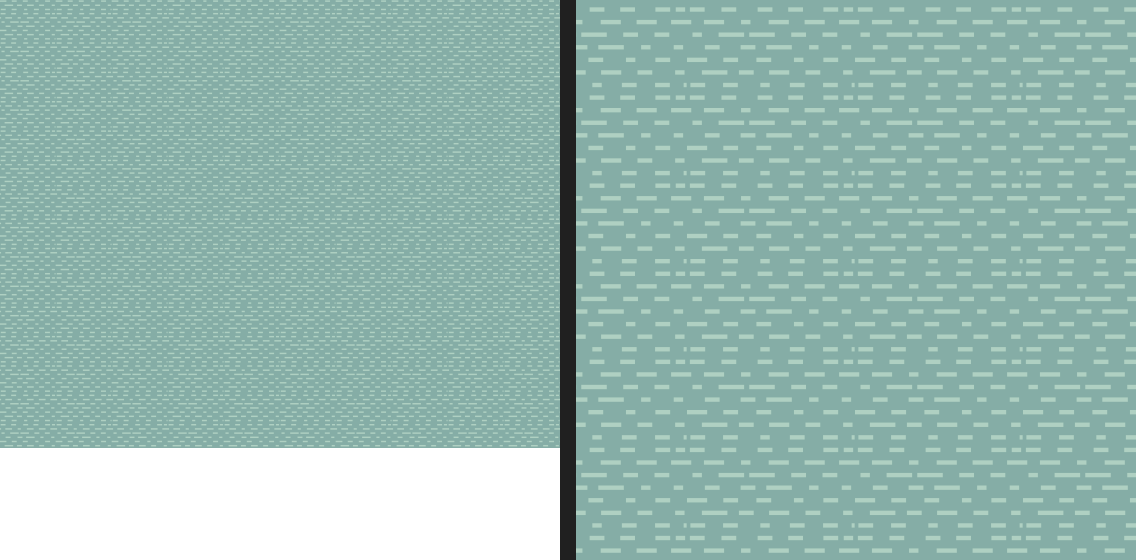
Left: the whole. Right: its middle third, enlarged.
Write a WebGL 2 fragment shader that draws this pattern.

```glsl
#version 300 es
precision highp float;
// Fine rows of pale dashes on sage green, above a plain white band.
// A tile of seven rows repeats ten times across; each row is cut into
// slots, and a hash of slot and row sets the length of each dash.

uniform vec2 u_resolution;
out vec4 fragColor;

const vec3 SAGE = vec3(0.520, 0.680, 0.650);
const vec3 PALE_MINT = vec3(0.685, 0.815, 0.760);
const vec3 WHITE = vec3(1.0);

const float BAND_HEIGHT = 0.2;       // white band at the foot
const float TILES_ACROSS = 10.0;
const float ROWS_PER_TILE = 7.0;
const float SLOTS_PER_ROW = 5.0;
const float ROW_PITCH = 0.00749;
const float FIRST_ROW = 0.00195;     // depth of the top row's centre
const float FIRST_ROW_INDEX = 4.0;   // the tile starts part-way through
const float HALF_THICKNESS = 0.0013;

float hash(vec2 p) {
    return fract(sin(dot(p, vec2(127.1, 311.7))) * 43758.5453);
}

// Box-filtered coverage of a bar, all arguments in canvas units.
float bar(float offset, float halfSize, float pixel) {
    return clamp((halfSize - abs(offset)) / pixel + 0.5, 0.0, 1.0);
}

// Dashes spread along the row, alternate rows staggered by half a slot.
float slotDashes(float u, float row, float maxHalf, float pixel) {
    float s = u * SLOTS_PER_ROW + 0.25 + 0.5 * row;
    vec2 id = vec2(mod(floor(s), SLOTS_PER_ROW), row);
    float size = floor(hash(id + 3.7) * 4.0) / 3.0;
    float halfLength = min(mix(0.14, 0.38, size), maxHalf);
    float jitter = 0.1 * (hash(id + 9.2) - 0.5);
    float slotWidth = 1.0 / (SLOTS_PER_ROW * TILES_ACROSS);
    return bar((fract(s) - 0.5 - jitter) * slotWidth, halfLength * slotWidth, pixel);
}

// One extra short dash just before the tile edge.
float seamDash(float u, float centre, float halfLength, float pixel) {
    return bar((u - centre) / TILES_ACROSS, halfLength / TILES_ACROSS, pixel);
}

float dashPattern(float x, float depth, vec2 pixel) {
    float rows = (depth - FIRST_ROW) / ROW_PITCH + 0.5;
    float row = mod(floor(rows) + FIRST_ROW_INDEX, ROWS_PER_TILE);
    float u = fract(x * TILES_ACROSS);

    // The first and last rows of a tile leave room for a seam dash.
    bool isFirst = row < 0.5;
    bool isLast = row > ROWS_PER_TILE - 1.5;
    float maxHalf = (isFirst || isLast) ? 0.22 : 0.5;

    float along = slotDashes(u, row, maxHalf, pixel.x);
    if (isFirst) along = max(along, seamDash(u, 0.955, 0.028, pixel.x));
    if (isLast) along = max(along, seamDash(u, 0.983, 0.009, pixel.x));

    float across = bar((fract(rows) - 0.5) * ROW_PITCH, HALF_THICKNESS, pixel.y);
    return along * across;
}

void main() {
    vec2 pixel = 1.0 / u_resolution;
    vec2 uv = gl_FragCoord.xy * pixel;

    float dashes = dashPattern(uv.x, 1.0 - uv.y, pixel);
    vec3 cloth = mix(SAGE, PALE_MINT, dashes);

    float aboveBand = clamp((uv.y - BAND_HEIGHT) / pixel.y + 0.5, 0.0, 1.0);
    fragColor = vec4(mix(WHITE, cloth, aboveBand), 1.0);
}
```
